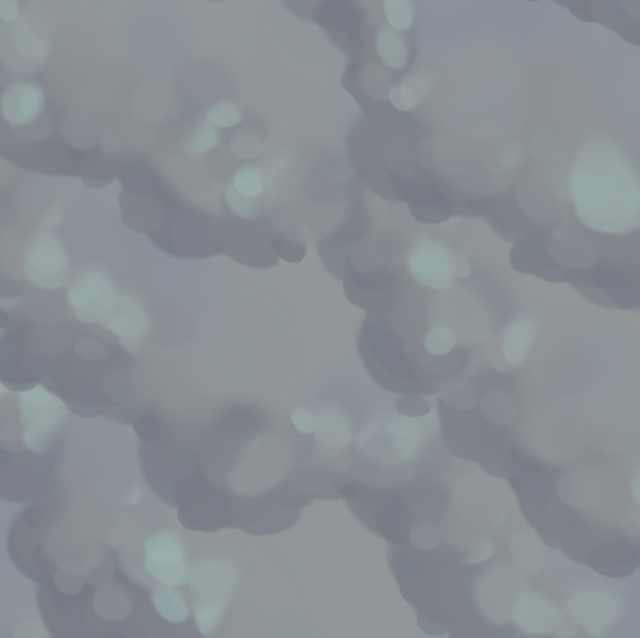
Give the GLSL for this texture, as a Shadertoy shader.

```glsl
const vec3 SHADOW = vec3(0.452, 0.472, 0.512);
const vec3 SLATE = vec3(0.495, 0.515, 0.550);
const vec3 GRAY = vec3(0.530, 0.550, 0.560);
const vec3 PALE = vec3(0.568, 0.592, 0.596);
const vec3 HAZE = vec3(0.535, 0.565, 0.610);
const vec3 TEAL = vec3(0.615, 0.705, 0.698);
const vec2 ALONG = vec2(0.82, -0.57);
const vec2 ACROSS = vec2(0.57, 0.82);
const float BANK_SPACING = 0.30;

vec4 hash4(vec2 p) {
    vec4 q = fract(p.xyxy * vec4(0.1031, 0.1030, 0.0973, 0.1099));
    q += dot(q, q.wzxy + 33.33);
    return fract((q.xxyz + q.yzzw) * q.zywx);
}

// Two independent channels of smooth value noise
vec2 noise2(vec2 p) {
    vec2 cell = floor(p), f = fract(p);
    f = f * f * (3.0 - 2.0 * f);
    vec2 low = mix(hash4(cell).xy, hash4(cell + vec2(1, 0)).xy, f.x);
    vec2 high = mix(hash4(cell + vec2(0, 1)).xy, hash4(cell + 1.0).xy, f.x);
    return mix(low, high, f.y);
}

// Wavy lower border of a cloud bank, measured across the banks
float bankEdge(float t, float bank) {
    float wave = 0.065 * sin(7.0 * t + 2.4 * bank) + 0.035 * sin(16.0 * t + 4.1 * bank);
    return BANK_SPACING * bank - 0.2 + wave;
}

// Disk coverage: crisp at the lower left, feathered at the upper right
float puff(vec2 q, float radius, float crispness) {
    float lit = smoothstep(-0.5, 0.7, dot(q, vec2(0.35, 0.94)) / radius);
    float feather = mix(crispness, 0.9, lit);
    return 1.0 - smoothstep(1.0 - feather, 1.0, length(q) / radius);
}

// One row of puffs; only the three nearest cells can reach the point.
// size holds the least and greatest radius, place the depth and its scatter.
vec3 paintRow(vec3 col, vec2 p, float bank, float row, vec2 place, vec2 size,
              vec3 colorA, vec3 colorB, float opacity, float crispness) {
    float nearest = floor(p.x / size.y);
    for (int i = -1; i <= 1; i++) {
        float cell = nearest + float(i);
        vec4 rnd = hash4(vec2(cell + 31.0 * row + 60.0, bank * 17.0 + 45.0));
        float t = (cell + rnd.x) * size.y;
        float radius = mix(size.x, size.y, rnd.y);
        float depth = place.x + place.y * (rnd.z - 0.5) + 0.8 * radius;
        vec2 d = p - vec2(t, bankEdge(t, bank) + depth);
        if (dot(d, d) > radius * radius) continue;
        vec2 q = d.x * ALONG + d.y * ACROSS;
        float strength = opacity * mix(0.65, 1.0, fract(rnd.w * 7.0));
        col = mix(col, mix(colorA, colorB, rnd.w), strength * puff(q, radius, crispness));
    }
    return col;
}

vec3 paintBank(vec3 col, vec2 p, float bank) {
    // Shaded scalloped border, large then small
    vec2 large = vec2(0.06, 0.11);
    vec2 small = vec2(0.025, 0.05);
    col = paintRow(col, p, bank, 1.0, vec2(0.02, 0.05), large, SHADOW, SLATE, 1.0, 0.12);
    col = paintRow(col, p, bank, 2.0, vec2(0.0, 0.05), large, SHADOW, SLATE, 0.95, 0.14);
    col = paintRow(col, p, bank, 3.0, vec2(0.0, 0.05), small, SHADOW, SLATE, 0.9, 0.15);

    // Rounded body turning toward the light
    col = paintRow(col, p, bank, 4.0, vec2(0.045, 0.05), large, SLATE, GRAY, 0.9, 0.5);
    col = paintRow(col, p, bank, 5.0, vec2(0.085, 0.08), vec2(0.07, 0.13),
                   GRAY, PALE, 0.85, 0.45);
    col = paintRow(col, p, bank, 6.0, vec2(0.17, 0.08), vec2(0.07, 0.13),
                   PALE, HAZE, 0.8, 0.25);

    // Smaller overlapping lumps within the body
    col = paintRow(col, p, bank, 9.0, vec2(0.11, 0.14), vec2(0.04, 0.08),
                   SLATE, PALE, 0.65, 0.2);
    col = paintRow(col, p, bank, 10.0, vec2(0.07, 0.12), small, SLATE, PALE, 0.5, 0.2);

    // Clustered highlights
    float cluster = smoothstep(-0.4, 0.5, sin(15.0 * p.x + 5.3 * bank) + 0.5 * sin(37.0 * p.x));
    col = paintRow(col, p, bank, 7.0, vec2(0.11, 0.10), vec2(0.035, 0.07),
                   TEAL, PALE, 0.75 * cluster, 0.28);
    return paintRow(col, p, bank, 8.0, vec2(0.13, 0.10), small,
                    TEAL, PALE, 0.75 * cluster, 0.25);
}

void mainImage(out vec4 fragColor, in vec2 fragCoord) {
    vec2 uv = fragCoord / iResolution.y;

    // Gentle warp so that no puff is a perfect disk
    vec2 point = uv + 0.03 * (noise2(uv * 9.0) - 0.5);
    vec2 p = vec2(dot(point, ALONG), dot(point, ACROSS));

    // Hazy sky
    vec3 col = mix(HAZE, PALE, smoothstep(0.3, 0.7, noise2(uv * 4.0 + 8.0).x));

    // The three banks in reach, from the lower left to the upper right
    float firstBank = ceil((p.y - 0.355) / BANK_SPACING);
    for (int i = 0; i < 3; i++) {
        col = paintBank(col, p, firstBank + float(i));
    }
    fragColor = vec4(col, 1.0);
}
```
